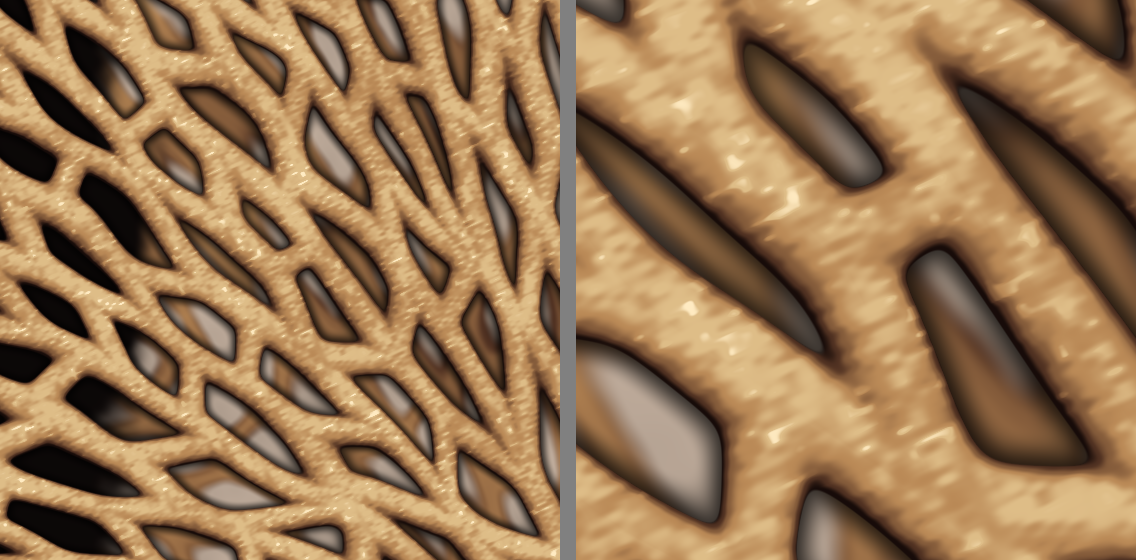
Left, the full canvas; right, a detail of the centre.
This texture is drawn by a Shadertoy shader. Its source:

```glsl
// A fan of branching, coral-like struts in warm tan over a blurred, darker layer.
// Jittered sites in polar rows form stretched Voronoi cells; smoothed cell borders
// become rounded struts, shaded by an analytic normal and fine streaky grain.
#define PIVOT vec2(1.2, -0.27)   // where the fan converges
#define ROW 0.205                // radial spacing of holes
#define PITCH 0.116              // spacing across the fan
#define STRETCH 3.3              // elongation of holes
#define JITTER 0.6               // irregularity of sites
#define STRUT 0.029              // half width of a strut
#define ROUNDING 0.0055          // fillet size at the forks
#define GRAIN 0.17               // strength of surface streaks
#define LIGHT vec3(0.12, 0.30, 0.95)

vec2 hash22(vec2 p) {
    vec3 a = fract(p.xyx * vec3(0.1031, 0.1030, 0.0973));
    a += dot(a, a.yzx + 33.33);
    return fract((a.xx + a.yz) * a.zy);
}

float noise(vec2 p) {
    vec2 i = floor(p), f = fract(p);
    f = f * f * (3.0 - 2.0 * f);
    float low = mix(hash22(i).x, hash22(i + vec2(1, 0)).x, f.x);
    float high = mix(hash22(i + vec2(0, 1)).x, hash22(i + vec2(1, 1)).x, f.x);
    return mix(low, high, f.y);
}

float fbm(vec2 p) {
    float sum = 0.0, amp = 0.5;
    for (int i = 0; i < 4; i++) {
        sum += amp * noise(p);
        p = mat2(1.6, 1.2, -1.2, 1.6) * p + 7.3;
        amp *= 0.5;
    }
    return sum;
}

// x: distance from the nearest strut axis, yz: direction away from that axis
vec3 network(vec2 p, float seed, float rounding) {
    vec2 q = p - PIVOT;
    float r = length(q), angle = atan(q.y, q.x) - 2.36;
    float row0 = floor(r / ROW);
    vec2 sites[35];
    vec2 nearest = vec2(9.0);
    int nearestId = 0;
    for (int k = 0; k < 35; k++) {
        float row = row0 + float(k / 5 - 3);
        float count = max((row + 0.5) * ROW, 0.1) / PITCH;
        float shift = 0.5 * mod(row, 2.0);
        float col = floor(angle * count - shift) + float(k % 5 - 2);
        vec2 h = (hash22(vec2(col, row) + seed) - 0.5) * JITTER + 0.5;
        sites[k] = vec2(((col + shift + h.x) / count - angle) * r,
                        ((row + h.y) * ROW - r) / STRETCH);
        if (dot(sites[k], sites[k]) < dot(nearest, nearest)) {
            nearest = sites[k];
            nearestId = k;
        }
    }
    // smooth minimum over all cell borders, with its gradient
    float weightSum = 1e-9;
    vec2 slope = vec2(0.0);
    for (int k = 0; k < 35; k++) {
        if (k == nearestId) continue;
        vec2 n = normalize(sites[k] - nearest + 1e-6);
        vec2 g = vec2(n.x, n.y / STRETCH);
        float d = dot(0.5 * (sites[k] + nearest), n) / length(g);
        float weight = exp(-min(d, 0.1) / rounding);
        weightSum += weight;
        slope -= weight * normalize(g);
    }
    vec2 outward = q / r;
    slope /= weightSum;
    return vec3(-rounding * log(weightSum),
                slope.x * vec2(-outward.y, outward.x) + slope.y * outward);
}

vec3 tanRamp(float v) {
    vec3 c = mix(vec3(0.09, 0.045, 0.035), vec3(0.31, 0.19, 0.13), smoothstep(0.0, 0.24, v));
    c = mix(c, vec3(0.52, 0.36, 0.23), smoothstep(0.22, 0.46, v));
    c = mix(c, vec3(0.73, 0.54, 0.34), smoothstep(0.44, 0.68, v));
    c = mix(c, vec3(0.87, 0.74, 0.53), smoothstep(0.66, 0.92, v));
    return mix(c, vec3(1.0, 0.92, 0.76), smoothstep(0.95, 1.2, v));
}

void mainImage(out vec4 fragColor, in vec2 fragCoord) {
    vec2 p = fragCoord / iResolution.y;
    float pixel = 1.0 / iResolution.y;
    vec2 warp = vec2(noise(p * 6.0), noise(p * 6.0 + 31.0)) - 0.5;
    vec2 bent = p + 0.035 * warp;

    // front struts: round profile, mottling and streaks
    vec3 front = network(bent, 17.0, ROUNDING);
    float width = STRUT * (0.85 + 0.3 * noise(p * 9.0 + 5.0));
    float t = clamp(front.x / width, 0.0, 1.0);
    vec3 normal = vec3(front.yz * t, sqrt(1.0 - t * t));
    float lit = max(dot(normal, normalize(LIGHT)), 0.0);
    float streak = noise(vec2(dot(p, vec2(0.9, 0.42)) * 85.0, dot(p, vec2(-0.42, 0.9)) * 190.0));
    float mottle = fbm(p * 11.0) - 0.47;
    float v = 0.87 * lit + 0.32 * mottle + GRAIN * (streak - 0.5) * (0.4 + lit);
    v += 0.25 * lit * smoothstep(0.72, 0.95, streak) * smoothstep(0.4, 0.6, fbm(p * 24.0));
    v *= 1.0 - 0.4 * smoothstep(0.78, 1.0, t);
    vec3 strutColor = tanRamp(v);

    // soft rear layer, grey gaps and a black area on the left
    vec3 rear = network(bent * 1.08 + vec2(0.05, -0.07), 53.0, 0.011);
    float ridge = 1.0 - smoothstep(0.0, 0.036, rear.x);
    float patches = fbm(p * 5.0 + 12.0);
    vec3 rearColor = tanRamp(0.12 + 0.42 * ridge * (0.5 + patches));
    vec3 grey = vec3(0.69, 0.62, 0.56) * (0.75 + 0.5 * patches);
    float gap = smoothstep(0.012, 0.032, rear.x + 0.05 * (patches - 0.42));
    vec3 backColor = mix(rearColor, grey, gap);
    float dark = smoothstep(0.29, 0.18, p.x + 0.3 * (patches - 0.47));
    backColor = mix(backColor, vec3(0.045, 0.03, 0.028), dark);
    float contact = smoothstep(-0.003, 0.017, front.x - width);
    backColor *= mix(0.28, 1.0, contact);

    float cover = 1.0 - smoothstep(-pixel, pixel, front.x - width);
    fragColor = vec4(mix(backColor, strutColor, cover), 1.0);
}
```
